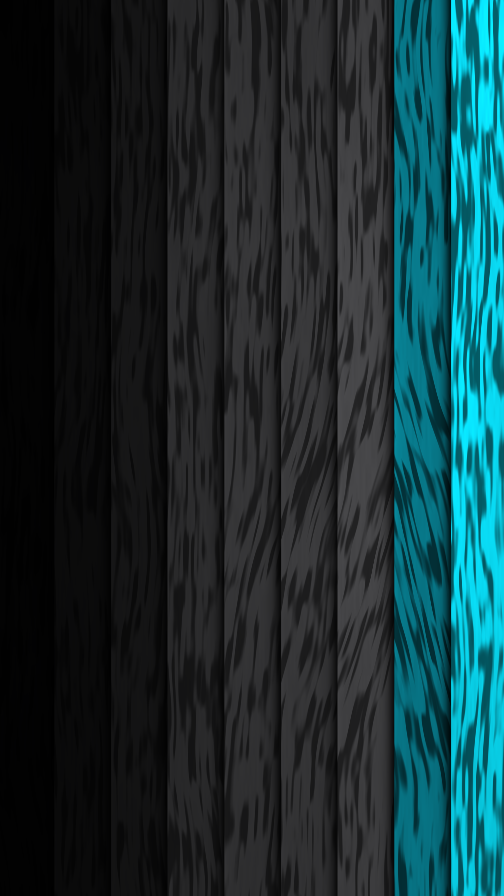
A Shadertoy shader for this texture:

```glsl
// Nine overlapping vertical wood planks, stepping from black through grey to cyan.
// Grain is thresholded stretched noise, sheared and grouped by slanted growth rings;
// each plank casts a soft shadow on the right edge of its left neighbour.

#define PLANK_PITCH 0.1124
#define PLANK_OFFSET 0.0049
#define GRAIN_SCALE vec2(185.0, 12.0)
#define GRAIN_CUT 0.41
#define GRAIN_SOFT 0.13
#define RING_FREQ 40.0
#define RING_PULL 0.12
#define SHADOW_WIDTH 0.17
#define TEAL vec3(0.03, 0.49, 0.56)
#define CYAN vec3(0.035, 0.87, 0.97)

float hash(vec2 cell) {
    vec3 h = fract(cell.xyx * vec3(0.1031, 0.1030, 0.0973));
    h += dot(h, h.yzx + 33.33);
    return fract((h.x + h.y) * h.z);
}

float noise(vec2 p) {
    vec2 cell = floor(p), f = fract(p);
    f = f * f * (3.0 - 2.0 * f);
    return mix(mix(hash(cell), hash(cell + vec2(1, 0)), f.x),
               mix(hash(cell + vec2(0, 1)), hash(cell + vec2(1, 1)), f.x), f.y);
}

// Face colour of a plank, from black on the left to cyan on the right
vec3 faceColor(float plank) {
    float grey[7] = float[7](0.010, 0.043, 0.082, 0.172, 0.208, 0.222, 0.262);
    if (plank > 7.5) return CYAN;
    if (plank > 6.5) return TEAL;
    return grey[int(clamp(plank, 0.0, 6.0))] * vec3(0.99, 0.99, 1.02);
}

// Dark pore coverage: 0 on the bare face, 1 inside a stroke
float grain(vec2 p, float plank, float across, float height) {
    float seed = plank * 17.3;
    float figured = smoothstep(2.5, 5.5, plank) * (1.0 - step(7.5, plank));
    float lean = plank > 6.5 ? -1.0 : 1.0;

    // Fibres drift sideways, most strongly in the lower half
    vec2 q = p;
    q.x -= figured * lean * 0.20 * smoothstep(0.08, 0.68, height);
    q.x += 0.035 * noise(vec2(p.x * 5.0, p.y * 3.5) + seed);
    q.x += 0.006 * noise(vec2(p.x * 18.0, p.y * 9.0) + seed);

    // Slanted growth rings gather the strokes into bands
    float slope = mix(0.75, 2.4, smoothstep(0.50, 0.75, height));
    float phase = RING_FREQ * (p.y - lean * slope * across * PLANK_PITCH);
    phase += 7.0 * noise(p * vec2(9.0, 4.0) + seed) + plank;
    float region = smoothstep(0.08, 0.35, height)
                 * (1.0 - 0.65 * smoothstep(0.52, 0.82, height));
    float ring = sin(phase) * figured * region;

    // Long and short fibres together
    float fibre = 0.60 * noise(q * GRAIN_SCALE + seed)
                + 0.40 * noise(q * GRAIN_SCALE * vec2(0.62, 1.7) + seed + 41.0);
    float patchy = noise(p * vec2(22.0, 4.5) + seed + 9.0) - 0.5;
    float dense = 0.05 * step(7.5, plank);
    float cut = GRAIN_CUT + dense + RING_PULL * ring + 0.08 * patchy;
    return 1.0 - smoothstep(cut - GRAIN_SOFT, cut + GRAIN_SOFT, fibre);
}

void mainImage(out vec4 fragColor, in vec2 fragCoord) {
    vec2 uv = fragCoord / iResolution.xy;
    vec2 p = uv * vec2(1.0, 16.0 / 9.0);
    float pixel = 1.0 / (iResolution.x * PLANK_PITCH);

    // Plank index and position across it
    float slot = (uv.x + PLANK_OFFSET) / PLANK_PITCH;
    float plank = min(floor(slot), 8.0);
    float across = slot - plank;
    float colored = step(6.5, plank);
    float last = step(7.5, plank);

    // Face with broad tonal drift
    vec3 color = faceColor(plank);
    color *= 0.94 + 0.12 * noise(p * vec2(12.0, 3.0) + plank * 7.0);
    color *= mix(0.90, 1.03, smoothstep(0.0, 0.55, uv.y));
    color *= 1.0 - 0.10 * (1.0 - last) * smoothstep(0.65, 1.0, uv.y);

    // Pores and fine fibre sheen
    float pores = grain(p, plank, across, uv.y);
    float depth = mix(0.52, 0.60, colored);
    color *= 1.0 - depth * pores;
    color *= 0.97 + 0.06 * noise(p * vec2(260.0, 24.0) + plank);

    // Lit left edge
    float rim = exp(-across * 22.0) * step(0.5, plank);
    color *= 1.0 + 0.12 * rim * (1.0 - last);

    // Shadow cast by the plank on the right
    float toEdge = 1.0 - across;
    float shade = exp(-pow(max(toEdge, 0.0) / SHADOW_WIDTH, 1.4) * 1.7);
    color *= 1.0 - 0.80 * shade * (1.0 - last);

    // Smoothed seam between planks
    float seam = 1.0 - smoothstep(0.0, pixel, across);
    color *= 1.0 - 0.45 * seam * step(0.5, plank);

    fragColor = vec4(clamp(color, 0.0, 1.0), 1.0);
}
```
